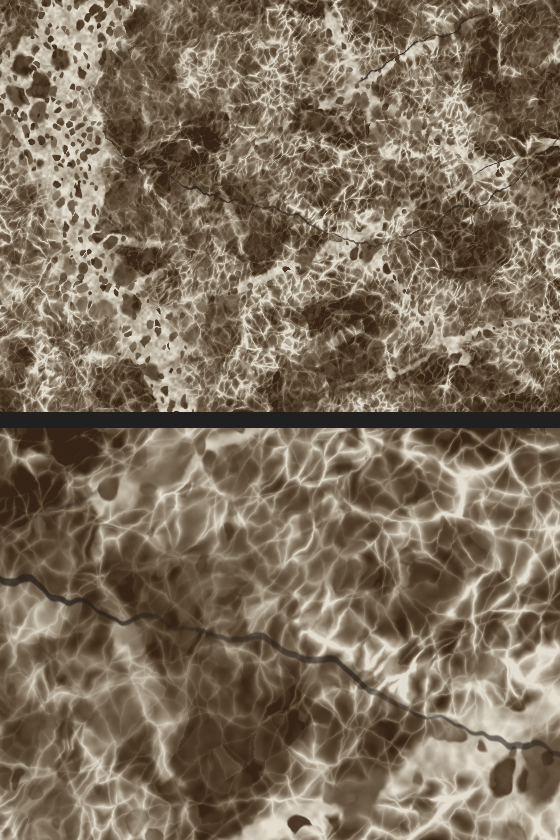
Top, the full canvas; bottom, a detail of the centre.
A WebGL 2 fragment shader for this texture:

```glsl
#version 300 es
precision highp float;
// Brecciated brown marble: warped Voronoi cells at four scales form clasts
// with pale vein borders; a calcite band and oblique seams lighten the stone,
// small pebbles float in the pale parts, and thin dark cracks cross the slab.
uniform vec2 u_resolution;
out vec4 fragColor;

float hash(vec2 p) {
  vec3 q = fract(vec3(p.xyx) * 0.1031);
  q += dot(q, q.yzx + 33.33);
  return fract((q.x + q.y) * q.z);
}

vec2 hash2(vec2 p) {
  return vec2(hash(p + 17.3), hash(p.yx + 71.7));
}

float noise(vec2 p) {
  vec2 i = floor(p), f = fract(p);
  f = f * f * (3.0 - 2.0 * f);
  return mix(mix(hash(i), hash(i + vec2(1, 0)), f.x),
             mix(hash(i + vec2(0, 1)), hash(i + vec2(1, 1)), f.x), f.y);
}

float fbm(vec2 p) {
  float sum = 0.0, amp = 0.53;
  for (int i = 0; i < 4; i++) {
    sum += amp * noise(p);
    p = mat2(1.6, 1.2, -1.2, 1.6) * p + 5.7;
    amp *= 0.5;
  }
  return sum;
}

// x: distance to the cell border, y: cell hash, z: distance to the cell centre
vec3 voronoi(vec2 p) {
  vec2 base = floor(p), f = p - base, nearCell, nearVec;
  float best = 9.0, edge = 9.0;
  for (int j = -1; j <= 1; j++)
    for (int i = -1; i <= 1; i++) {
      vec2 c = vec2(i, j);
      vec2 r = c + hash2(base + c) - f;
      if (dot(r, r) < best) { best = dot(r, r); nearVec = r; nearCell = c; }
    }
  for (int j = -1; j <= 1; j++)
    for (int i = -1; i <= 1; i++) {
      if (i == 0 && j == 0) continue;
      vec2 c = nearCell + vec2(i, j);
      vec2 r = c + hash2(base + c) - f;
      edge = min(edge, dot(0.5 * (nearVec + r), normalize(r - nearVec)));
    }
  return vec3(max(edge, 0.0), hash(base + nearCell + 3.1), sqrt(best));
}

// Soft streak along the line y = slope * x + offset
float seam(vec2 p, float slope, float offset, float width) {
  float d = (p.y - slope * p.x - offset) / sqrt(1.0 + slope * slope);
  return exp(-d * d / (width * width));
}

void main() {
  vec2 uv = gl_FragCoord.xy / u_resolution.y;
  vec2 wobble = vec2(fbm(uv * 7.0), fbm(uv * 7.0 + 31.0)) - 0.5;
  vec2 jitter = vec2(fbm(uv * 40.0), fbm(uv * 40.0 + 9.0)) - 0.5;
  vec2 p = uv + 0.045 * wobble + 0.016 * jitter;

  // Pale calcite: left band, seams, hazy patches
  float bandX = 0.2 + 0.5 * (0.5 - p.y) + max(p.y - 0.75, 0.0);
  float bandD = (p.x - bandX) / mix(0.07, 0.17, p.y);
  float pale = 0.95 * exp(-bandD * bandD);
  float darkSeams = 0.0, seams = 0.0;
  for (int i = 0; i < 3; i++) {
    float k = float(i);
    float slope = 0.55 - 0.09 * k, offset = 0.31 - 0.28 * k;
    float reach = smoothstep(0.4, 0.65, p.x);
    seams += reach * seam(p, slope, offset, 0.013);
    float gate = smoothstep(0.62, 0.75, noise(vec2(uv.x * 9.0, k * 7.0 + 2.0)));
    darkSeams += gate * reach * seam(p, slope, offset + 0.012, 0.0016);
  }
  seams += seam(p, -2.3, 2.78, 0.014) * smoothstep(0.4, 0.55, p.y);
  seams += seam(p, -0.62, 1.32, 0.022) * smoothstep(0.8, 0.9, p.x);
  seams += seam(p, -1.1, 1.36, 0.012) * smoothstep(0.8, 0.9, p.x);
  pale += 0.7 * exp(-pow(length(p - vec2(0.88, 0.38)) / 0.05, 2.0));
  pale += 0.35 * exp(-pow(length(p - vec2(0.81, 0.26)) / 0.09, 2.0));
  pale += 1.0 * (fbm(uv * 6.0 + 13.0) - 0.5) + 0.5 * (fbm(uv * 24.0) - 0.5);

  // Brown ground with large clasts that resist the calcite
  vec3 clast = voronoi(p * vec2(7.5, 6.5) + 4.0);
  float solid = smoothstep(0.03, 0.1, clast.x) * smoothstep(0.4, 0.6, clast.y);
  pale += 0.75 * seams - 0.45 * solid;
  float tone = 0.02 + 0.42 * fbm(uv * 8.0) - 0.09 * solid;
  tone -= 0.05 * smoothstep(0.4, 1.2, p.x);
  tone += 0.12 * (noise(uv * 130.0) - 0.5);

  // Vein network, from wide fractures to hairlines, sparse inside clasts
  float scale = 7.0, angle = 0.4;
  float density = mix(1.1, 0.5, solid) * (0.45 + 1.1 * fbm(uv * 5.0 + 60.0));
  for (int i = 0; i < 4; i++) {
    vec2 q = mat2(cos(angle), sin(angle), -sin(angle), cos(angle)) * p;
    vec3 cell = voronoi(q * scale * vec2(1.45, 0.75) + 11.0 * float(i));
    float gate = smoothstep(0.3, 0.8, fbm(uv * 17.0 + 19.0 * float(i)));
    float line = exp(-cell.x / scale / (0.0014 + 0.0034 * gate));
    tone += 0.1 * (cell.y - 0.5);
    tone += (1.0 - tone) * min(line * density * (0.2 + 0.8 * gate), 1.0);
    scale *= 1.9;
    angle += 1.1;
  }

  // Calcite matrix with grain, then pebbles scattered mostly within it
  float matrix = smoothstep(0.12, 0.7, pale);
  float grain = 0.85 + 0.5 * (fbm(uv * 50.0) - 0.5) + 0.25 * (noise(uv * 150.0) - 0.5);
  tone = mix(tone, grain, 0.88 * matrix);
  for (int i = 0; i < 3; i++) {
    vec3 stone = voronoi(p * vec2(1.15, 0.9) * (15.0 + 17.0 * float(i)) + 40.0);
    float radius = 0.16 + 0.3 * fract(stone.y * 13.0);
    float body = smoothstep(radius + 0.1, radius - 0.08, stone.z);
    body *= step(0.58, stone.y) * smoothstep(0.0, 0.12, stone.x);
    float shade = 0.08 + 0.3 * fract(stone.y * 37.0) + 0.25 * (fbm(uv * 60.0) - 0.5);
    tone = mix(tone, shade, body * mix(0.45, 0.85, matrix));
  }

  // Tone to stone colour
  tone = clamp(0.45 + 1.2 * (tone - 0.48), 0.0, 1.0);
  vec3 color = mix(vec3(0.21, 0.145, 0.085), vec3(0.89, 0.865, 0.81),
                   pow(vec3(tone), vec3(1.0, 1.05, 1.15)));

  // Dark cracks: one long bent fracture and short dashes along the seams
  float crackY = 0.395 + 0.36 * max(0.9 - uv.x, 0.0) + 0.45 * max(uv.x - 0.9, 0.0)
               + 0.7 * max(uv.x - 1.25, 0.0) + 0.06 * (fbm(vec2(uv.x * 18.0, 3.0)) - 0.5);
  float crackWidth = 0.0022 * noise(vec2(uv.x * 30.0, 8.0));
  float crack = 1.0 - smoothstep(crackWidth, crackWidth + 0.0022, abs(uv.y - crackY) * 0.9);
  crack *= smoothstep(0.25, 0.32, uv.x) * (0.45 + 0.55 * noise(uv * 22.0));
  color = mix(color, vec3(0.15, 0.12, 0.1), 0.85 * clamp(crack + darkSeams, 0.0, 1.0));
  fragColor = vec4(color, 1.0);
}
```
